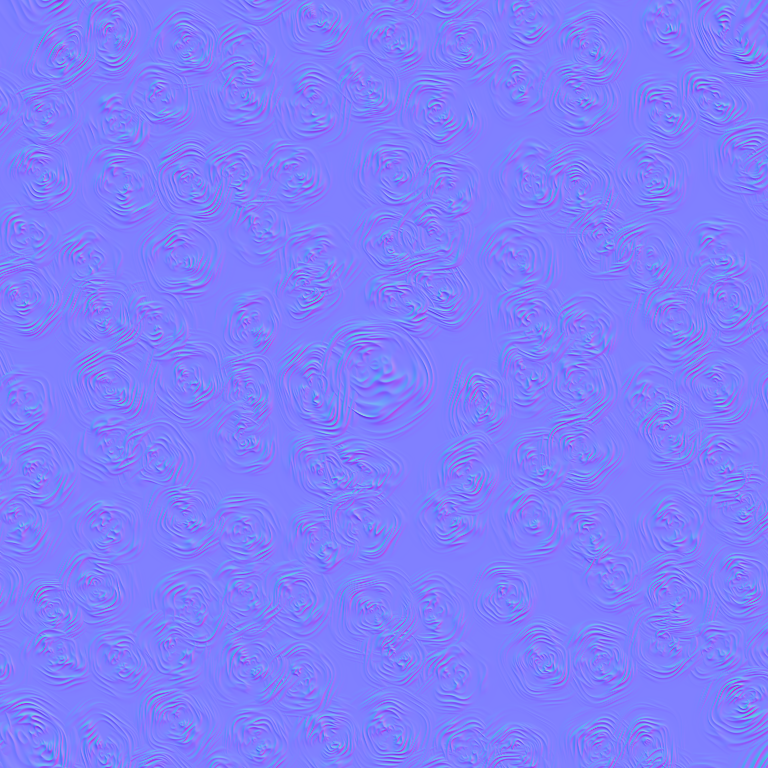
A Shadertoy shader for this texture map:

```glsl
const float TAU = 6.2831853;
const float PATCHES = 11.0;               // swirls across the canvas
const float DEPTH = 0.0027;               // paint thickness
const vec2 ACROSS = vec2(-0.56, 0.828);   // dominant slope direction

float hash(vec2 p) {
    vec3 q = fract(p.xyx * 0.1031);
    q += dot(q, q.yzx + 33.33);
    return fract((q.x + q.y) * q.z);
}

// Gradient contribution of one lattice corner, wrapped in y
float corner(vec2 cell, vec2 offset, float period, float seed) {
    float a = TAU * hash(vec2(cell.x + seed * 57.0, mod(cell.y, period)));
    return dot(vec2(cos(a), sin(a)), offset);
}

float gradientNoise(vec2 p, float period, float seed) {
    vec2 i = floor(p), f = p - i;
    vec2 u = f * f * f * (f * (f * 6.0 - 15.0) + 10.0);
    vec2 e = vec2(1.0, 0.0);
    float low = mix(corner(i, f, period, seed),
                    corner(i + e, f - e, period, seed), u.x);
    float high = mix(corner(i + e.yx, f - e.yx, period, seed),
                     corner(i + e.xx, f - e.xx, period, seed), u.x);
    return mix(low, high, u.y);
}

// Long arc-shaped bristle ridges around the centre of one swirl
float bristles(vec2 d, float seed) {
    float r = length(d);
    float angle = atan(d.y, d.x);
    float turn = angle / TAU + 0.5;
    float rings = mix(12.0, 18.0, fract(seed * 7.31));
    float bent = r * (1.0 + 0.05 * cos(5.0 * angle + TAU * seed)
                          + 0.04 * cos(2.0 * angle + 40.0 * seed));
    float n = gradientNoise(vec2(bent * rings, turn * 7.0), 7.0, seed);
    float ridge = 1.0 - min(1.0, 1.6 * sqrt(n * n + 0.004));
    float load = gradientNoise(vec2(r * 5.0, turn * 6.0), 6.0, seed + 9.0);
    float facing = dot(d, ACROSS) / max(r, 0.001);
    return ridge * ridge * smoothstep(-0.45, 0.3, load)
         * mix(0.35, 1.0, facing * facing) * smoothstep(0.0, 0.14, r);
}

float lens(vec2 d) {
    return exp(-dot(d, d) / 0.01);
}

// Paint height: overlapping swirls, the highest ridge shows
float relief(vec2 p) {
    vec2 mid = p - 0.5, edge = p - round(p);
    float midLens = lens(mid), edgeLens = lens(edge);
    vec2 g = PATCHES * (p - 0.55 * (mid * midLens + edge * edgeLens));
    vec2 home = floor(g);
    float height = 0.0;
    for (int y = -1; y <= 1; y++)
    for (int x = -1; x <= 1; x++) {
        vec2 cell = home + vec2(x, y);
        float seed = hash(cell + 17.0);
        vec2 jitter = vec2(hash(cell + 41.0), hash(cell + 73.0)) - 0.5;
        vec2 d = g - cell - 0.5 - 0.6 * jitter;
        float reach = mix(0.62, 0.85, fract(seed * 3.7));
        float cover = 1.0 - smoothstep(0.5 * reach, reach, length(d));
        if (cover > 0.0) height = max(height, cover * bristles(d, seed));
    }
    return height * (1.0 + 0.7 * (midLens + edgeLens));
}

// Central-difference slope of the paint
vec2 slopeAt(vec2 p, float e) {
    vec2 h = vec2(e, 0.0);
    return vec2(relief(p + h.xy) - relief(p - h.xy),
                relief(p + h.yx) - relief(p - h.yx)) / (2.0 * e);
}

void mainImage(out vec4 fragColor, in vec2 fragCoord) {
    vec2 p = fragCoord / iResolution.xy;
    vec2 slope = DEPTH * slopeAt(p, 0.0009);

    // Soften slopes that run along the main brushing direction
    vec2 along = vec2(ACROSS.y, -ACROSS.x);
    slope -= 0.25 * dot(slope, along) * along;

    // Encode the surface normal as colour
    vec3 normal = normalize(vec3(-slope, 1.0));
    fragColor = vec4(0.5 + 0.5 * normal, 1.0);
}
```
